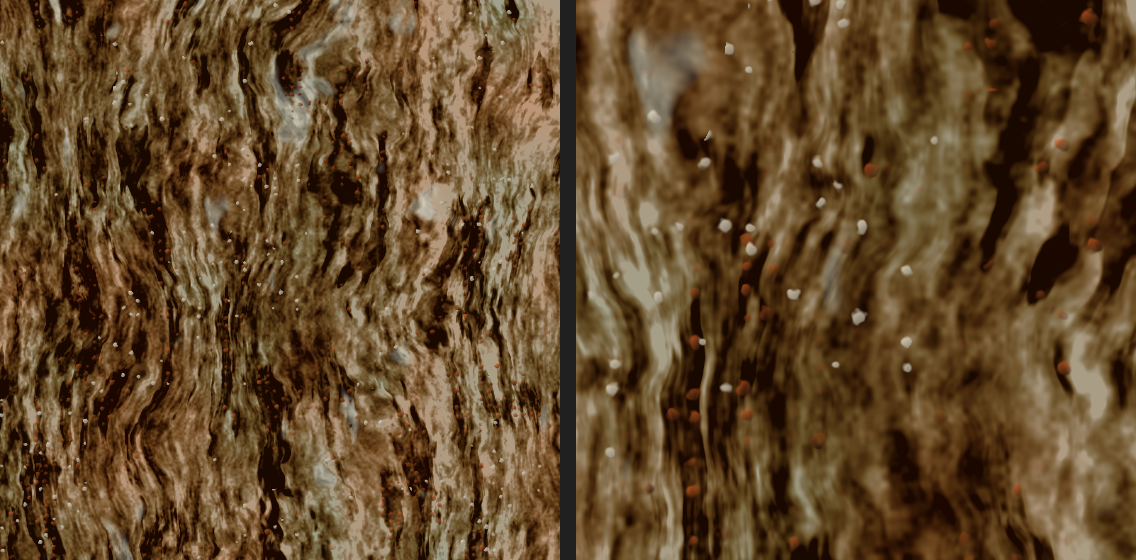
Left, the full canvas; right, a detail of the centre.
Write a WebGL 2 fragment shader that draws this texture.

```glsl
#version 300 es
precision highp float;

#define BASE_TONE 3.12
#define STRAND_SCALE vec2(44.0, 9.0)
#define FISSURE_SCALE vec2(36.0, 7.0)
#define GRAIN_SCALE vec2(100.0, 50.0)
#define FISSURE_DEPTH 2.5
#define STRAND_CONTRAST 5.5
#define GRAIN_CONTRAST 5.0
#define RELIEF 4.5
#define RUST_CELLS 68.0
#define FLECK_CELLS 74.0

uniform vec2 u_resolution;
out vec4 fragColor;

// Bark colours from deep shadow to bleached ridge
const vec3 BARK[6] = vec3[6](
    vec3(0.10, 0.03, 0.00), vec3(0.24, 0.13, 0.03), vec3(0.36, 0.24, 0.09),
    vec3(0.46, 0.35, 0.19), vec3(0.55, 0.46, 0.33), vec3(0.68, 0.61, 0.51));

float hash(vec2 p) {
    return fract(sin(dot(p, vec2(127.1, 311.7))) * 43758.55);
}

float noise(vec2 p) {
    vec2 cell = floor(p), f = fract(p);
    f = f * f * (3.0 - 2.0 * f);
    float low = mix(hash(cell), hash(cell + vec2(1, 0)), f.x);
    float high = mix(hash(cell + vec2(0, 1)), hash(cell + vec2(1, 1)), f.x);
    return mix(low, high, f.y);
}

float fbm(vec2 p, int octaves) {
    float sum = 0.0, total = 0.0, amp = 0.5;
    for (int i = 0; i < octaves; i++) {
        sum += amp * noise(p);
        total += amp;
        amp *= 0.5;
        p = p * 2.03 + vec2(17.3, 9.1);
    }
    return sum / total;
}

vec3 barkRamp(float tone) {
    vec3 color = BARK[0];
    for (int i = 1; i < 6; i++)
        color = mix(color, BARK[i], clamp(tone - float(i - 1), 0.0, 1.0));
    return color;
}

// One ragged grain per cell: x = coverage, y = shading across it
vec2 scatter(vec2 p, float cells, float density, float seed) {
    vec2 g = p * cells, id = floor(g) + seed;
    vec2 center = 0.35 + 0.3 * vec2(hash(id), hash(id + 31.7));
    vec2 d = fract(g) - center;
    float radius = mix(0.16, 0.34, hash(id + 57.1));
    float edge = length(d) + 0.22 * (noise(g * 4.0 + seed) - 0.5);
    float present = step(hash(id + 83.9), density);
    return vec2(present * (1.0 - smoothstep(radius - 0.12, radius + 0.06, edge)),
                dot(d, vec2(-0.8, 1.2)));
}

void main() {
    vec2 p = gl_FragCoord.xy / u_resolution.y;

    // Bend the vertical fibres
    vec2 q = p;
    q.x += 0.09 * (noise(p * vec2(4.0, 4.5)) - 0.5);
    q.x += 0.035 * (noise(p * vec2(11.0, 9.0) + 5.0) - 0.5);
    q += 0.010 * (vec2(noise(p * 42.0), noise(p * 38.0 + 21.0)) - 0.5);

    // Broad weathering, paler to the right
    float broad = fbm(p * vec2(5.0, 2.0) + 3.0, 3) - 0.5;
    float bleached = smoothstep(0.48, 0.68, p.x + 0.25 * broad);

    // Strands with relief lit from the upper left
    float strand = fbm(q * STRAND_SCALE, 4);
    float beside = fbm((q + vec2(-0.005, 0.004)) * STRAND_SCALE, 4);
    float tone = BASE_TONE + 1.8 * broad + 0.75 * (bleached - 0.42);
    tone += STRAND_CONTRAST * (strand - 0.5) + RELIEF * (strand - beside);

    // Fine grain, rougher in crumbling patches
    float crumble = smoothstep(0.45, 0.7, noise(p * vec2(9.0, 11.0) + 40.0));
    float grain = fbm(q * GRAIN_SCALE + 60.0, 3) - 0.5;
    tone += GRAIN_CONTRAST * (0.85 + 0.6 * crumble) * grain;
    tone += 1.1 * (noise(p * 230.0) - 0.5);

    // Dark fissures, narrower where the bark is bleached
    float cleft = fbm(q * FISSURE_SCALE + 90.0, 4) + 0.10 * grain + 0.025 * bleached;
    float fissure = 1.0 - smoothstep(0.345, 0.425, cleft);
    float furrow = 1.0 - smoothstep(0.38, 0.52, cleft);
    tone -= FISSURE_DEPTH * fissure;

    vec3 color = barkRamp(tone);

    // Drifts of green and rose tint
    float tint = fbm(p * vec2(9.0, 6.0) + 70.0, 3) - 0.5;
    color *= 1.0 + tint * vec3(0.25, -0.12, -0.25);

    // Grey lichen patches
    float lichen = smoothstep(0.71, 0.80, fbm(q * vec2(17.0, 8.0) + 120.0, 3));
    color = mix(color, vec3(0.60, 0.60, 0.55) + 0.6 * grain, 0.75 * lichen);

    // Rusty crumbs gathered in the furrows
    float cluster = smoothstep(0.4, 0.7, noise(p * vec2(11.0, 7.0) + 14.0));
    vec2 rust = scatter(p, RUST_CELLS, 0.12 + 0.38 * cluster, 11.0);
    vec3 rustColor = vec3(0.43, 0.20, 0.07) * (1.0 + 1.4 * rust.y + 1.2 * grain);
    color = mix(color, rustColor, rust.x * (0.12 + 0.73 * furrow));

    // Pale flecks
    float drift = smoothstep(0.55, 0.8, noise(p * vec2(8.0, 6.0) + 33.0));
    vec2 fleck = scatter(p + 0.003, FLECK_CELLS, 0.012 + 0.10 * drift, 47.0);
    color = mix(color, vec3(0.72, 0.69, 0.62) * (1.0 + 0.5 * fleck.y), 0.85 * fleck.x);

    fragColor = vec4(clamp(color, 0.0, 1.0), 1.0);
}
```
